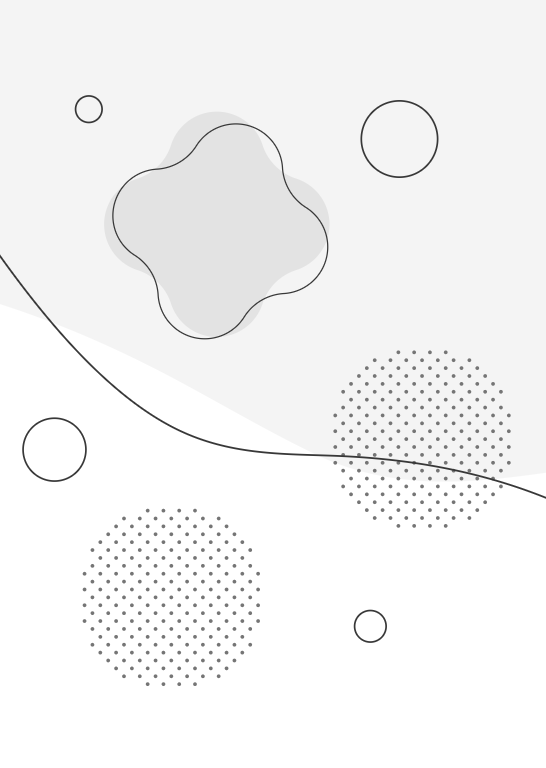
This background is drawn by a WebGL 2 fragment shader. Its source:

```glsl
#version 300 es
precision highp float;
// Pale abstract backdrop: wavy field, four-lobed blob, rings, ink curve and dotted discs.
#define CANVAS_WIDTH 544.0
#define PAPER vec3(1.0)
#define FIELD vec3(0.957)
#define BLOB vec3(0.89)
#define DOT_GREY vec3(0.46)
#define INK vec3(0.22)
#define RING_STROKE 1.7
#define CURVE_STROKE 1.8
#define BLOB_STROKE 1.25
#define DOT_STEP 7.86
#define DOT_RADIUS 1.85
#define DISC_STEPS 11.8

uniform vec2 u_resolution;
out vec4 fragColor;

// Antialiased coverage of a signed distance; px is the size of one pixel.
float cover(float d, float px) {
    return clamp(0.5 - d / px, 0.0, 1.0);
}

float stroke(float d, float width, float px) {
    return cover(abs(d) - 0.5 * width, px);
}

// Cubic between (a.x, a.y) and (b.x, b.y), with slopes a.z and b.z.
float hermite(vec3 a, vec3 b, float x) {
    float w = b.x - a.x;
    float t = (x - a.x) / w;
    float s = 1.0 - t;
    return s * s * ((1.0 + 2.0 * t) * a.y + t * w * a.z)
         + t * t * ((1.0 + 2.0 * s) * b.y - s * w * b.z);
}

// Smooth curve through four knots of (x, height, slope).
float spline(vec3 a, vec3 b, vec3 c, vec3 d, float x) {
    return x < b.x ? hermite(a, b, x) : x < c.x ? hermite(b, c, x) : hermite(c, d, x);
}

float fieldEdge(float x) {
    return spline(vec3(0, 303, 0.32), vec3(181, 381.3, 0.54),
                  vec3(314, 452.5, 0.48), vec3(544, 471, -0.14), x);
}

float inkCurve(float x) {
    return spline(vec3(0, 255, 1.4), vec3(181, 430, 0.46),
                  vec3(330, 454, 0.035), vec3(544, 496, 0.4), x);
}

// Four round lobes joined by tangent concave arcs.
float blobDistance(vec2 p) {
    const vec2 lobe = vec2(62.5, 0.0);
    const vec2 hollow = vec2(92.0);
    const float lobeRadius = 46.5;
    float hollowRadius = distance(lobe, hollow) - lobeRadius;
    vec2 q = abs(p);
    if (q.x < q.y) q = q.yx;
    vec2 axis = hollow - lobe;
    vec2 r = q - lobe;
    bool inHollow = axis.x * r.y - axis.y * r.x > 0.0;
    return inHollow ? hollowRadius - distance(q, hollow) : length(r) - lobeRadius;
}

// Staggered dots kept whole inside a round boundary.
float dottedDisc(vec2 p, float px) {
    vec2 g = p / DOT_STEP;
    vec2 diagonal = floor(0.5 * vec2(g.x + g.y, g.x - g.y) + 0.5);
    vec2 cell = vec2(diagonal.x + diagonal.y, diagonal.x - diagonal.y);
    float dotMask = cover(distance(g, cell) * DOT_STEP - DOT_RADIUS, px);
    return dotMask * step(length(cell), DISC_STEPS);
}

void main() {
    // Canvas units with y running down from the top edge.
    float px = CANVAS_WIDTH / u_resolution.x;
    vec2 p = vec2(gl_FragCoord.x, u_resolution.y - gl_FragCoord.y) * px;

    // Field above the soft wave
    vec3 color = mix(PAPER, FIELD, cover((p.y - fieldEdge(p.x)) * 0.9, px));

    // Filled blob and its turned outline
    color = mix(color, BLOB, cover(blobDistance((p - vec2(216, 223.5)) / 1.03) * 1.03, px));
    float turn = radians(14.4);
    mat2 spin = mat2(cos(turn), -sin(turn), sin(turn), cos(turn));
    float outline = blobDistance(spin * (p - vec2(219.5, 230.5)));
    color = mix(color, INK, stroke(outline, BLOB_STROKE, px));

    // Dotted discs
    float dots = max(dottedDisc(p - vec2(420.5, 437.5), px),
                     dottedDisc(p - vec2(170.7, 595.2), px));
    color = mix(color, DOT_GREY, dots);

    // Long ink curve
    float slope = inkCurve(p.x + 0.5) - inkCurve(p.x - 0.5);
    float curve = (p.y - inkCurve(p.x)) / sqrt(1.0 + slope * slope);
    color = mix(color, INK, stroke(curve, CURVE_STROKE, px));

    // Rings: centre and radius
    vec3 rings[4] = vec3[4](vec3(88.5, 108.8, 13.2), vec3(398, 138.5, 38),
                            vec3(54.3, 448, 31.3), vec3(369, 624, 15.7));
    for (int i = 0; i < 4; i++) {
        float ring = distance(p, rings[i].xy) - rings[i].z;
        color = mix(color, INK, stroke(ring, RING_STROKE, px));
    }

    fragColor = vec4(color, 1.0);
}
```
